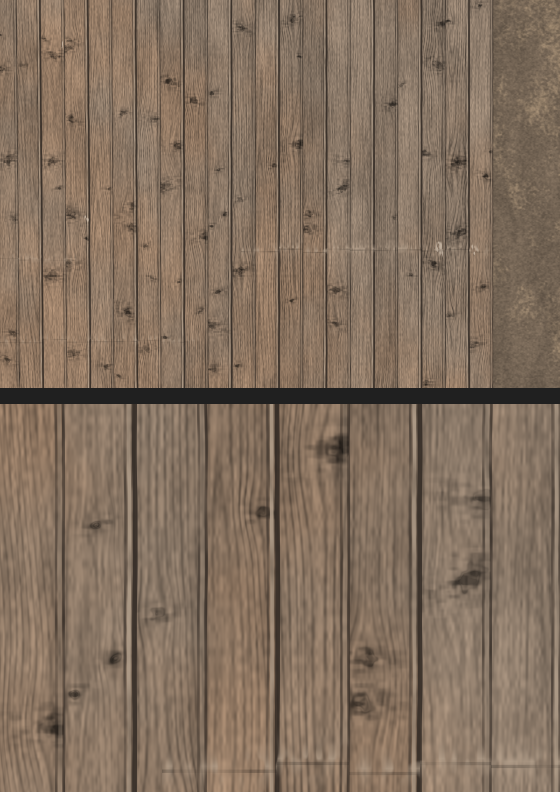
Top, the full canvas; bottom, a detail of the centre.
This texture is drawn by a Shadertoy shader. Its source:

```glsl
// Weathered wall of narrow beaded boards beside one wide worn panel.
// Boards get tone, rings and knots from hashes; grooves alternate between
// heavy joints and fine beads. One unit is the canvas width.

const float PITCH = 0.0424;      // board width
const float FIRST = 0.032;       // position of groove zero
const float LAST = 20.0;         // groove that borders the panel
const float KNOT_CELL = 0.077;   // vertical spacing of possible knots
const float KNOT_CHANCE = 0.42;
const vec3 WOOD = vec3(0.55, 0.467, 0.396);
const vec3 WARM = vec3(1.025, 0.993, 0.955);
const vec3 GREY = vec3(0.97, 1.0, 1.02);
const vec3 PANEL = vec3(0.45, 0.39, 0.328);
const vec3 PANEL_WORN = vec3(0.62, 0.535, 0.435);
const vec3 GAP = vec3(0.19, 0.16, 0.138);
const vec3 BEAD = vec3(0.72, 0.645, 0.565);
const vec3 BARE = vec3(0.83, 0.77, 0.70);
// Scraped bands: left, right, height, strength
const vec4 BANDS[3] = vec4[3](vec4(0.43, 0.88, 0.248, 0.65),
    vec4(0, 0.36, 0.087, 0.45), vec4(0, 0.15, 0.234, 0.4));
// Bare chips: centre, size
const vec3 CHIPS[4] = vec3[4](vec3(0.11, 0.615, 0.006), vec3(0.154, 0.302, 0.007),
    vec3(0.785, 0.247, 0.011), vec3(0.846, 0.25, 0.009));

float hash(vec2 p) {
    vec3 q = fract(p.xyx * 0.1031);
    q += dot(q, q.yzx + 33.33);
    return fract((q.x + q.y) * q.z);
}

float noise(vec2 p) {
    vec2 i = floor(p), f = fract(p);
    f = f * f * (3.0 - 2.0 * f);
    return mix(mix(hash(i), hash(i + vec2(1, 0)), f.x),
               mix(hash(i + vec2(0, 1)), hash(i + 1.0), f.x), f.y);
}

float fbm(vec2 p) {
    float sum = 0.0, amp = 0.5;
    for (int i = 0; i < 5; i++) {
        sum += amp * noise(p);
        p = p * 2.03 + 17.1;
        amp *= 0.5;
    }
    return sum;
}

float line(float d, float halfWidth, float px) {
    return 1.0 - smoothstep(halfWidth - 0.6 * px, halfWidth + 0.6 * px, abs(d));
}

// Darkness of a board's knots; also bends the grain around them
float knots(vec2 p, float id, inout float grainX) {
    float dark = 0.0, row = floor(p.y / KNOT_CELL);
    for (float j = -1.0; j <= 1.0; j++) {
        vec2 key = vec2(id + 31.0, row + j + 7.0);
        if (hash(key) > KNOT_CHANCE) continue;
        float size = hash(key + 40.7);
        float radius = mix(0.0035, 0.011, size * size);
        vec2 centre = vec2(mix(0.08, 0.92, hash(key + 11.3)) * PITCH,
                           (row + j + hash(key + 23.9)) * KNOT_CELL);
        vec2 d = (p - centre) / radius;
        d.y += 0.9 * d.x * (hash(key + 5.1) - 0.5);
        float r = length(d * vec2(0.85, 1.1)) + 0.8 * (noise(p * 300.0 + id) - 0.5);
        float body = 1.0 - smoothstep(0.3, 1.25, r);
        float halo = exp(-dot(d * d, vec2(0.1, 0.38)));
        grainX -= 0.75 * (p.x - centre.x) * exp(-dot(d * d, vec2(0.16, 0.07)));
        dark += body * (0.3 + 0.05 * sin(r * 11.0))
              + 0.32 * halo * smoothstep(0.2, 0.9, noise(p * vec2(150, 360)));
    }
    return min(dark, 0.55);
}

vec3 board(vec2 p, float localX, float id) {
    float grainX = localX;
    float dark = knots(vec2(localX, p.y), id, grainX);
    // Growth rings: steep parabolas around a hashed heart line
    float s = grainX / PITCH - mix(-0.2, 1.2, hash(vec2(id, 3)));
    s += 0.12 * (noise(vec2(id * 9.0, p.y * 7.0)) - 0.5);
    float ring = mix(8.0, 13.0, hash(vec2(id, 27))) * sqrt(s * s + 0.012)
        + 34.0 * (hash(vec2(id, 8)) - 0.5) * p.y
        + 0.9 * noise(vec2(s * 3.0, p.y * 11.0) + id * 5.0);
    float late = pow(0.5 + 0.5 * sin(6.283 * ring), 2.5);
    late *= mix(0.05, 0.24, pow(hash(vec2(id, 19)), 1.5));
    // Fibres, grit and stains
    float fibre = noise(vec2(grainX * 560.0 + id * 37.0, p.y * 22.0));
    float grit = noise(p * vec2(640, 210));
    float stain = fbm(p * vec2(15, 8) + id * 0.7);
    float tone = 1.055 + 0.2 * (fibre - 0.5) + 0.18 * (grit - 0.5)
        + 0.32 * (stain - 0.48) + 0.08 * (hash(vec2(id, 14)) - 0.5);
    tone -= late * (0.6 + 0.8 * noise(p * vec2(30, 12))) + dark;
    float age = 0.35 * p.x + 0.45 * p.y + 0.9 * fbm(p * 6.0 + id * 0.3) - 0.27;
    return WOOD * tone * mix(WARM, GREY, smoothstep(0.25, 0.75, age));
}

vec3 panel(vec2 p) {
    float scratch = noise(vec2(p.x * 210.0 + p.y * 80.0, p.y * 260.0 - p.x * 60.0)) - 0.5;
    float mottle = fbm(p * vec2(26, 14)) + 0.5 * fbm(p * vec2(150, 90)) - 0.24;
    float worn = smoothstep(0.4, 0.9, mottle + 0.22 * scratch + 1.1 * (p.x - 0.95) + 0.3 * (p.y - 0.4));
    float tone = 0.8 + 0.14 * scratch + 0.16 * noise(p * vec2(560, 420)) + 0.24 * fbm(p * vec2(60, 20));
    return mix(PANEL, PANEL_WORN, 0.75 * worn) * tone;
}

void mainImage(out vec4 fragColor, in vec2 fragCoord) {
    float px = 1.0 / iResolution.x;
    vec2 p = fragCoord * px;
    // Boards lean slightly at the left
    float x = p.x + 0.009 * (1.0 - smoothstep(0.0, 0.5, p.x)) * (p.y - 0.346);
    float across = (x - FIRST) / PITCH, id = floor(across), n = floor(across + 0.5);
    vec3 col = id < LAST ? board(p, fract(across) * PITCH, id) : panel(p);
    // Grooves: odd ones are heavy joints, even ones fine double lines
    if (n <= LAST) {
        float d = (across - n) * PITCH + 0.0006 * (noise(vec2(n * 7.0, p.y * 30.0)) - 0.5);
        float heavy = mod(n, 2.0), wear = noise(vec2(n * 13.0, p.y * 60.0));
        col *= 1.0 - mix(0.14, 0.2, heavy) * exp(-abs(d + 0.002) / 0.003);
        col = mix(col, BEAD, line(d + mix(0.0023, 0.0033, heavy), 0.0011, px) * mix(0.35, 0.85, heavy) * (0.4 + 0.6 * wear));
        col = mix(col, GAP, line(d + mix(0.0045, 0.0058, heavy), 0.0007, px) * (0.2 + 0.4 * wear));
        col = mix(col, GAP, line(d, mix(0.0008, 0.0014, heavy), px) * mix(0.45 + 0.35 * wear, 0.85, heavy));
    }
    // Scraped bands, then ragged bare chips
    float flakes = smoothstep(0.45, 0.8, noise(p * vec2(260, 110)));
    for (int i = 0; i < 3; i++) {
        vec4 b = BANDS[i];
        float dy = p.y - b.z + 0.007 * (hash(vec2(id, i)) - 0.5);
        float inside = step(b.x, p.x) * step(p.x, b.y) * b.w;
        col = mix(col, BEAD, inside * flakes * exp(-abs(dy) / 0.006));
        col *= 1.0 - 0.35 * inside * noise(p * 70.0) * line(dy + 0.003, 0.001, px);
    }
    for (int i = 0; i < 4; i++) {
        vec2 d = (p - CHIPS[i].xy) / CHIPS[i].z * vec2(1.3, 0.75);
        float ragged = length(d) + 1.7 * noise(p * vec2(420, 150)) - 0.6;
        col = mix(col, BARE, 0.7 - 0.7 * smoothstep(0.3, 0.9, ragged));
    }
    fragColor = vec4(col, 1.0);
}
```
